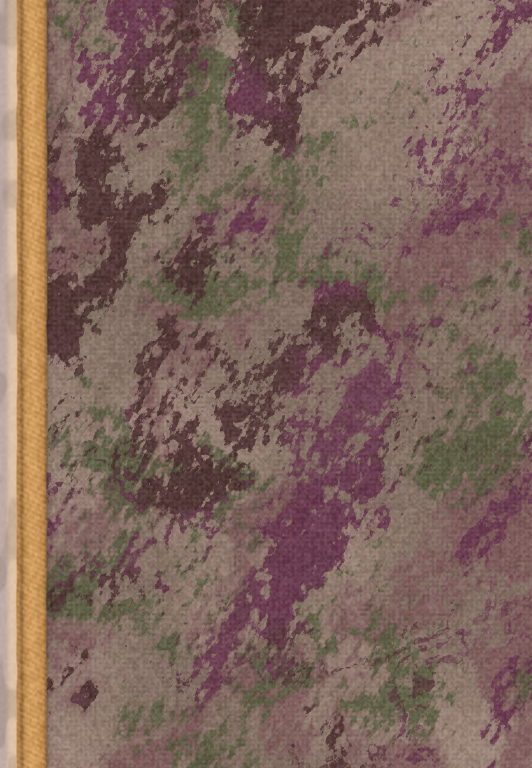
This texture is drawn by a Shadertoy shader. Its source:

```glsl
float hash(vec2 p) {
    vec3 q = fract(p.xyx * 0.1031);
    q += dot(q, q.yzx + 33.33);
    return fract((q.x + q.y) * q.z);
}

float noise(vec2 p) {
    vec2 cell = floor(p), f = fract(p);
    f = f * f * (3.0 - 2.0 * f);
    return mix(mix(hash(cell), hash(cell + vec2(1, 0)), f.x),
               mix(hash(cell + vec2(0, 1)), hash(cell + vec2(1, 1)), f.x), f.y);
}

float fbm(vec2 p) {
    float sum = 0.0, amp = 0.5;
    for (int i = 0; i < 5; i++) {
        sum += amp * noise(p);
        p = mat2(0.8, 0.6, -0.6, 0.8) * p * 2.03 + 17.3;
        amp *= 0.5;
    }
    return sum / 0.97;
}

float segment(vec2 p, vec2 a, vec2 b) {
    vec2 ab = b - a;
    return length(p - a - ab * clamp(dot(p - a, ab) / dot(ab, ab), 0.0, 1.0));
}

// Cloth cover with dabbed, dry-brushed pigment
vec3 marbledCloth(vec2 p) {
    vec2 warp = vec2(fbm(p * 9.0), fbm(p * 9.0 + 40.0)) - 0.5;
    vec2 lean = vec2(dot(p, vec2(0.5, 0.86)), dot(p, vec2(0.86, -0.5)));
    vec2 flow = lean * vec2(7.0, 13.0) + 2.2 * warp;
    float bristle = fbm(lean * vec2(65.0, 140.0)) - 0.5;
    float speck = fbm(p * 170.0) - 0.5;
    float rough = 0.4 * bristle + 0.28 * speck;

    // Bare ground and faint rose stains
    vec3 color = mix(vec3(0.60, 0.51, 0.465), vec3(0.52, 0.44, 0.395), smoothstep(0.3, 0.7, fbm(p * 5.0 + 9.0)));
    float stain = smoothstep(0.47, 0.68, fbm(flow * 0.9 + 63.0) + rough);
    color = mix(color, vec3(0.48, 0.335, 0.345), 0.75 * stain);

    // Green dabs
    float green = smoothstep(0.61, 0.72, fbm(p * 8.0 + warp + 81.0) + rough);
    color = mix(color, vec3(0.34, 0.36, 0.25), 0.8 * green);

    // Plum blots, thin veins and one broad diagonal stroke
    float blot = smoothstep(0.58, 0.66, fbm(flow + 5.0) + rough);
    float ridge = abs(fbm(flow * 0.55 + 27.0) - 0.5) + 0.25 * rough;
    float vein = smoothstep(0.024, 0.004, ridge) * smoothstep(0.46, 0.6, fbm(p * 6.0 + 52.0) + rough);
    float reach = segment(p + 0.07 * warp, vec2(0.28, 0.11), vec2(0.48, 0.5));
    float stroke = smoothstep(0.012, -0.006, reach - 0.012 - 0.035 * smoothstep(0.2, 0.5, p.y) * noise(p * 14.0) - 0.18 * rough);
    float ink = max(max(blot, 0.8 * vein), 0.9 * stroke);
    vec3 plum = mix(vec3(0.41, 0.22, 0.31), vec3(0.31, 0.205, 0.205), smoothstep(0.44, 0.6, fbm(p * 7.0 + 33.0)) * (1.0 - stroke));
    color = mix(color, plum, 0.9 * ink);

    // Woven grain
    float weave = sin(p.x * 1000.0) + sin(p.y * 1000.0);
    return color + 0.008 * weave + 0.09 * (noise(p * 330.0) - 0.5) + 0.1 * speck;
}

// Ochre binding strip, rounded and ribbed
vec3 ochreStrip(vec2 p) {
    float across = (p.x - 0.024) / 0.037;
    vec3 color = mix(vec3(0.71, 0.51, 0.28), vec3(0.82, 0.62, 0.38), exp(-9.0 * pow(across - 0.5, 2.0)));
    color *= 1.0 - 0.2 * exp(-180.0 * pow(across - 0.12, 2.0)) - 0.2 * smoothstep(0.85, 1.0, across);
    float rib = sin((p.y + 0.5 * p.x) * 900.0);
    return color + 0.02 * rib + 0.1 * (noise(p * vec2(300.0, 240.0)) - 0.5);
}

// Pale margin beside the binding
vec3 paleMargin(vec2 p) {
    vec3 color = mix(vec3(0.75, 0.67, 0.64), vec3(0.87, 0.76, 0.65), smoothstep(0.006, 0.015, p.x));
    color *= 1.0 - 0.1 * smoothstep(0.55, 0.75, noise(p * vec2(60.0, 24.0)));
    return color + 0.03 * (noise(p * 260.0) - 0.5);
}

void mainImage(out vec4 fragColor, in vec2 fragCoord) {
    vec2 p = fragCoord / iResolution.y;
    float soft = max(1.0 / iResolution.y, 0.0015);
    float wobble = 0.0015 * (noise(vec2(3.0, p.y * 40.0)) - 0.5);

    vec3 color = mix(paleMargin(p), ochreStrip(p), smoothstep(-soft, soft, p.x - 0.022 + wobble));
    vec3 cloth = marbledCloth(p) * (1.0 - 0.18 * exp(-max(p.x - 0.061, 0.0) * 250.0));
    color = mix(color, cloth, smoothstep(-soft, soft, p.x - 0.061 + wobble));
    fragColor = vec4(clamp(color, 0.0, 1.0), 1.0);
}
```
